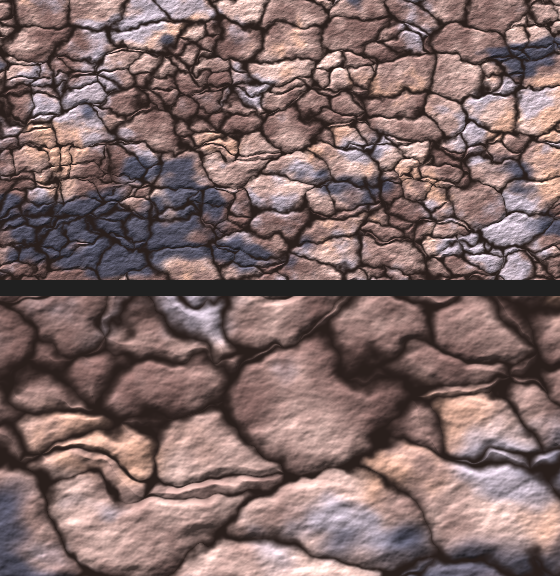
Top: the whole. Bottom: its middle third, enlarged.
Write a Shadertoy shader that draws this texture.

```glsl
vec2 hash2(vec2 p) {
    vec3 q = fract(p.xyx * vec3(0.1031, 0.1030, 0.0973));
    q += dot(q, q.yzx + 33.33);
    return fract((q.xx + q.yz) * q.zy);
}

float noise(vec2 p) {
    vec2 i = floor(p), f = fract(p);
    f = f * f * (3.0 - 2.0 * f);
    return mix(mix(hash2(i).x, hash2(i + vec2(1, 0)).x, f.x),
               mix(hash2(i + vec2(0, 1)).x, hash2(i + vec2(1, 1)).x, f.x), f.y);
}

float fbm(vec2 p) {
    float sum = 0.0, amp = 0.55;
    for (int i = 0; i < 4; i++) {
        sum += amp * noise(p);
        p = mat2(1.6, 1.2, -1.2, 1.6) * p + 17.3;
        amp *= 0.5;
    }
    return sum;
}

// Cellular pattern: x = rounded distance to the border, yz = random cell values
vec3 cells(vec2 p) {
    vec2 base = floor(p), nearest = vec2(0), nearestCell = base;
    float best = 9.0;
    for (int y = -1; y <= 1; y++)
    for (int x = -1; x <= 1; x++) {
        vec2 cell = base + vec2(x, y);
        vec2 r = cell + 0.1 + 0.8 * hash2(cell) - p;
        if (dot(r, r) < best) {
            best = dot(r, r);
            nearest = r;
            nearestCell = cell;
        }
    }
    float sum = 0.0;
    for (int y = -2; y <= 2; y++)
    for (int x = -2; x <= 2; x++) {
        vec2 cell = nearestCell + vec2(x, y);
        vec2 r = cell + 0.1 + 0.8 * hash2(cell) - p;
        vec2 across = r - nearest;
        if (dot(across, across) > 0.0001)
            sum += exp(-22.0 * dot(0.5 * (r + nearest), normalize(across)));
    }
    return vec3(-log(sum) / 22.0, hash2(nearestCell + 41.7));
}

// Large flat stones, some of them broken into small ones
vec3 stones(vec2 p) {
    vec2 warp = vec2(fbm(p * 13.0), fbm(p * 13.0 + 31.0)) - 0.5;
    p += 0.075 * warp + 0.012 * sin(p.yx * vec2(13.0, 7.0) + vec2(0.0, 2.0));
    vec3 large = cells(p * vec2(5.2, 8.8) + 3.0);
    vec3 small = cells(p * vec2(8.5, 15.0) + 19.0);
    if (large.z > 0.5) {
        large.x = min(large.x, 0.75 * small.x);
        large.y = mix(large.y, small.y, 0.7);
    }
    return large;
}

float relief(vec2 p, float edge) {
    float dome = 0.010 * smoothstep(-0.03, 0.16, edge);
    float lumps = 0.021 * fbm(p * vec2(13.0, 24.0));
    float grain = 0.0082 * fbm(mat2(0.9, -0.4, 0.4, 0.9) * p * vec2(50.0, 82.0));
    return dome + lumps + grain;
}

void mainImage(out vec4 fragColor, in vec2 fragCoord) {
    vec2 p = fragCoord / iResolution.y;
    vec3 stone = stones(p);
    float edge = stone.x;

    // Light from the upper left
    vec2 e = vec2(0.0022, 0.0);
    float h = relief(p, edge);
    vec2 slope = vec2(relief(p + e.xy, stones(p + e.xy).x) - h,
                      relief(p + e.yx, stones(p + e.yx).x) - h) / e.x;
    float light = clamp(1.0 + 0.46 * dot(slope, vec2(0.5, -0.87)), 0.4, 1.55);

    // Brown to pale pink rock with faint ochre and blue-grey coats
    float patches = fbm(p * 5.0 + 8.0);
    float tone = 0.5 * stone.y + 0.9 * patches - 0.22 + 0.5 * (fbm(p * 24.0) - 0.5);
    vec3 rock = mix(vec3(0.47, 0.36, 0.345), vec3(0.92, 0.775, 0.74), smoothstep(0.15, 0.9, tone));
    float ochre = smoothstep(0.58, 0.74, fbm(p * 6.0 + 53.0)) * smoothstep(0.4, 0.7, tone);
    rock = mix(rock, vec3(0.92, 0.68, 0.55), 0.55 * ochre);
    float coat = smoothstep(0.54, 0.68, fbm(p * vec2(6.0, 8.0) + 71.0) + 0.12 * (stone.y - 0.5));
    rock = mix(rock, vec3(0.72, 0.69, 0.77), 0.75 * coat * smoothstep(0.2, 0.6, tone));

    // Dark slate areas, mostly in a low band
    float band = exp(-pow((p.y - 0.15) / 0.12, 2.0));
    float slate = smoothstep(0.66, 0.75, fbm(p * vec2(3.2, 5.0) + 97.0) + 0.08 * band);
    rock = mix(rock, vec3(0.27, 0.28, 0.35), 0.88 * slate);

    // Thin dark joints of uneven width
    float width = 0.025 + 0.10 * noise(p * 9.0 + 5.0);
    float joint = smoothstep(-0.01, width, edge + 0.07 * (fbm(p * 50.0) - 0.5));
    float shade = mix(0.72, 1.0, smoothstep(0.0, 0.14, edge));
    vec3 color = mix(vec3(0.16, 0.12, 0.11), rock * light * shade, joint);
    fragColor = vec4(clamp(color, 0.0, 1.0), 1.0);
}
```
